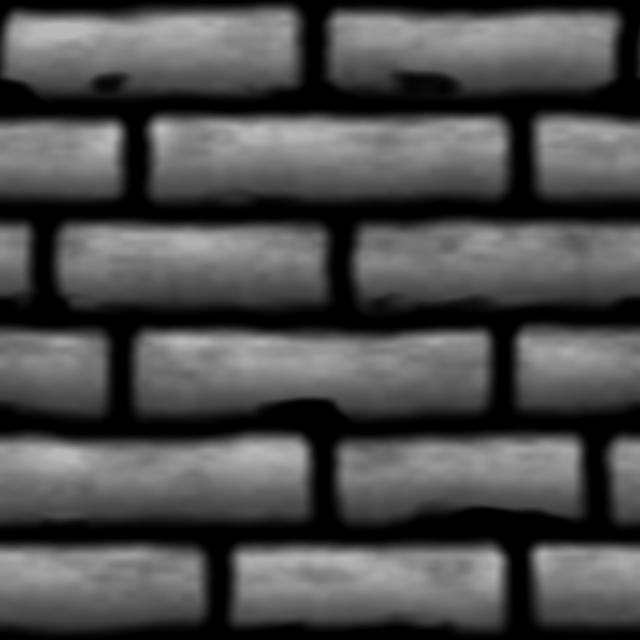
This texture map is drawn by a Shadertoy shader. Its source:

```glsl
const int ROWS = 6;
// Two vertical joints per course, top course first, as fractions of the width
const vec2 JOINTS[ROWS] = vec2[ROWS](
    vec2(0.490, 0.988), vec2(0.213, 0.814), vec2(0.072, 0.534),
    vec2(0.187, 0.785), vec2(0.508, 0.934), vec2(0.339, 0.811));

// Lengths below are in course heights
const float BED_HALF = 0.045;      // half thickness of the horizontal gaps
const float JOINT_HALF = 0.055;    // half thickness of the vertical gaps
const float CORNER = 0.20;         // corner radius
const float BEVEL = 0.18;          // width of the soft shoulder
const float WOBBLE = 0.13;         // unevenness of the outlines
const float CHIPPING = 0.24;       // erosion of the lower edges

const float LIT_TONE = 0.60;
const float SHADED_TONE = 0.25;
const float TONE_SPREAD = 0.16;    // difference between bricks
const float MOTTLE = 0.85;         // strength of the surface blotches
const float MAX_TONE = 0.72;

float hash(vec2 p) {
    return fract(sin(dot(p, vec2(127.1, 311.7))) * 43758.5453);
}

// Value noise that wraps after the given number of cells
float tileNoise(vec2 uv, vec2 cells, float seed) {
    vec2 p = uv * cells;
    vec2 cell = floor(p);
    vec2 f = fract(p);
    f = f * f * f * (f * (f * 6.0 - 15.0) + 10.0);
    vec2 a = mod(cell, cells);
    vec2 b = mod(cell + 1.0, cells);
    float low = mix(hash(a + seed), hash(vec2(b.x, a.y) + seed), f.x);
    float high = mix(hash(vec2(a.x, b.y) + seed), hash(b + seed), f.x);
    return mix(low, high, f.y);
}

float fbm(vec2 uv, vec2 cells, float seed) {
    float sum = 0.0;
    float weight = 0.53;
    for (int i = 0; i < 3; i++) {
        sum += weight * tileNoise(uv, cells, seed + 17.0 * float(i));
        cells *= 2.0;
        weight *= 0.5;
    }
    return sum;
}

// Distance around the wrapping horizontal axis
float wrapDistance(float a, float b) {
    return abs(fract(a - b + 0.5) - 0.5);
}

void mainImage(out vec4 fragColor, in vec2 fragCoord) {
    vec2 uv = fragCoord / iResolution.xy;
    float rows = float(ROWS);

    // Uneven outlines
    vec2 warp = vec2(fbm(uv, vec2(8.0, 12.0), 3.0),
                     fbm(uv, vec2(7.0, 9.0), 41.0)) - 0.46;
    vec2 p = vec2(uv.x, 1.0 - uv.y) * rows + WOBBLE * warp;

    // Course and brick under this point
    float row = clamp(floor(p.y), 0.0, rows - 1.0);
    float depth = p.y - row;
    float x = fract(p.x / rows);
    vec2 joints = JOINTS[int(row)];
    float side = step(joints.x, x) * (1.0 - step(joints.y, x));
    float brickTone = hash(vec2(row + 5.0, side * 7.0 + 2.0)) - 0.5;

    // Rounded brick with a chipped underside
    float toJoint = min(wrapDistance(x, joints.x), wrapDistance(x, joints.y)) * rows;
    float chips = smoothstep(0.48, 0.85, fbm(uv, vec2(6.0, 11.0), 73.0));
    chips *= smoothstep(0.45, 0.8, depth);
    vec2 inset = vec2(toJoint - JOINT_HALF,
                      min(depth, 1.0 - depth) - BED_HALF - CHIPPING * chips);
    float inside = CORNER - length(max(CORNER - inset, 0.0));
    float mask = smoothstep(-0.02, BEVEL, inside);

    // Light from above, broken by blotches
    float blotches = fbm(uv, vec2(10.0, 21.0), 109.0) - 0.46;
    float grain = tileNoise(uv, vec2(44.0, 60.0), 151.0) - 0.5;
    float shadow = smoothstep(0.32, 0.88, depth + 0.35 * blotches);
    float tone = mix(LIT_TONE, SHADED_TONE, shadow);
    tone *= 1.0 + MOTTLE * blotches + 0.10 * grain;
    tone += TONE_SPREAD * brickTone * (1.0 - 0.5 * shadow);

    fragColor = vec4(vec3(clamp(tone * mask, 0.0, MAX_TONE)), 1.0);
}
```
